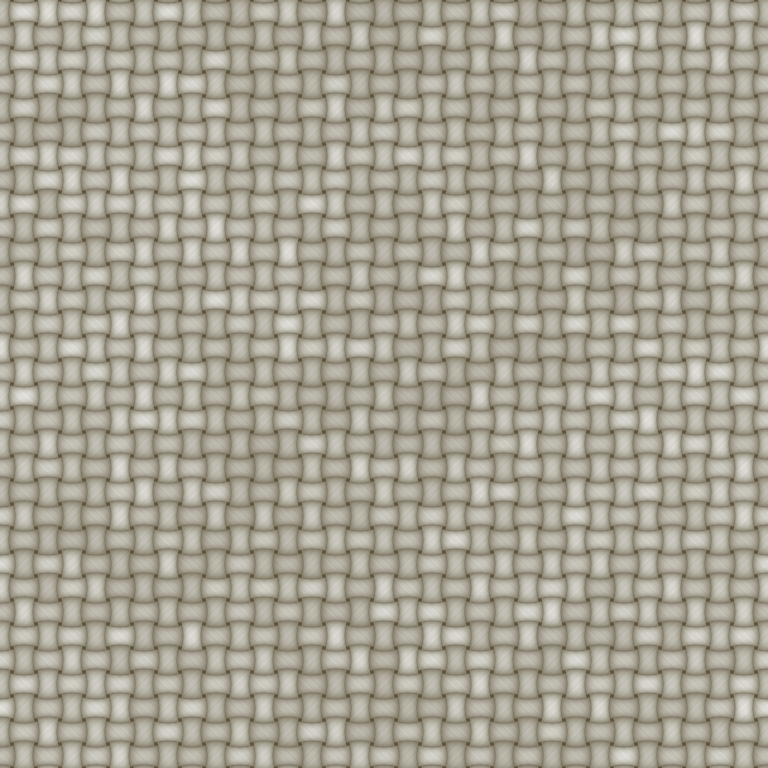
Give the GLSL for this texture, as a Shadertoy shader.

```glsl
// Plain-weave linen: 32 x 32 twisted threads with dark gaps at the crossings.
const float COUNT = 32.0;
const float TAU = 6.2831853;

float hash(vec2 cell) {
    return fract(sin(dot(mod(cell, COUNT), vec2(12.9898, 78.233))) * 43758.55);
}

// 1.0 where the vertical thread lies on top
float isVertical(vec2 cell) {
    return mod(cell.x + cell.y, 2.0);
}

// Half width of a thread: slim on top of the crossing, wider at its ends
float halfWidth(float along) {
    return 0.37 + 0.07 * min(4.0 * along * along, 1.0);
}

// Broad light and dark patches that wrap around the canvas
float mottle(vec2 cell) {
    vec2 a = TAU * cell / COUNT;
    return 0.5 * sin(a.x + 1.4 + sin(a.y))
         + 0.3 * sin(2.0 * a.y - a.x + 2.0)
         + 0.2 * sin(3.0 * a.x + 2.0 * a.y);
}

// One raised piece of thread; p = (along, across) from its centre
vec3 strand(vec2 p, vec2 cell, float blur) {
    float width = halfWidth(p.x);
    float side = min(abs(p.y) / width, 1.0);
    float end = min(abs(p.x) / 0.63, 1.0);

    // Rounded body that darkens where it dips under its neighbours
    float body = (1.0 - 0.66 * pow(side, 2.6)) * (1.0 - 0.76 * pow(end, 2.6));

    // Uneven yarn tone
    float rnd = hash(cell);
    float tone = 0.71 + 0.27 * rnd * rnd + 0.06 * mottle(cell);

    // Diagonal twist of the fibres
    float twist = p.x + p.y * (1.0 - 2.0 * isVertical(cell));
    float fibre = 0.026 * sin(TAU * (3.0 * twist + rnd))
                + 0.016 * sin(TAU * (5.3 * twist + 7.0 * rnd));

    float light = body * (tone + fibre);
    vec3 yarn = mix(vec3(0.44, 0.41, 0.32), vec3(0.87, 0.865, 0.84), light);
    vec3 gap = vec3(0.36, 0.31, 0.24);
    return mix(gap, yarn, smoothstep(-blur, blur, width - abs(p.y)));
}

void mainImage(out vec4 fragColor, in vec2 fragCoord) {
    // Columns are centred on the left edge, rows start at the bottom edge
    vec2 grid = fragCoord / iResolution.xy * COUNT + vec2(0.5, 0.0);
    vec2 cell = floor(grid);
    vec2 p = fract(grid) - 0.5;
    float blur = max(0.03, 0.7 * COUNT / iResolution.y);

    // Turn the cell so that its upper thread runs along x
    bool upright = isVertical(cell) > 0.5;
    vec2 q = upright ? p.yx : p;
    float toward = q.y < 0.0 ? -1.0 : 1.0;
    vec2 next = cell + (upright ? vec2(toward, 0.0) : vec2(0.0, toward));

    // The crossing thread emerges beside the upper one
    vec3 under = strand(vec2(q.y - toward, q.x), next, blur);
    vec3 over = strand(q, cell, blur);
    float cover = smoothstep(-blur, blur, halfWidth(q.x) - abs(q.y));
    fragColor = vec4(mix(under, over, cover), 1.0);
}
```
